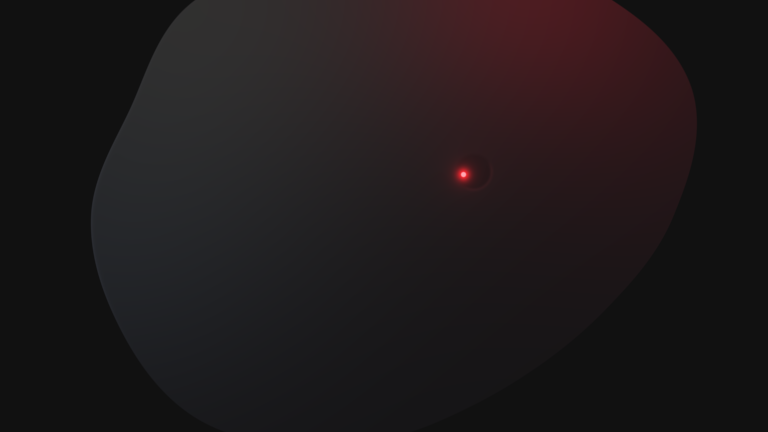
Reproduce this background procedurally as a WebGL 2 fragment shader.

```glsl
#version 300 es
precision highp float;
// A dark rounded panel with soft grey and red light and one small glowing red lamp.

uniform vec2 u_resolution;
out vec4 fragColor;

// Lengths are in canvas heights, measured from the lower left
const vec2 PANEL_CENTER = vec2(0.903, 0.502);
const int SPOKES = 16;
const float PANEL_RADII[SPOKES] = float[](
    0.657, 0.757, 0.713, 0.637, 0.625, 0.637, 0.674, 0.650,
    0.692, 0.678, 0.653, 0.579, 0.516, 0.481, 0.491, 0.549);
const float TAU = 6.283185;

const vec3 BACKDROP = vec3(0.065, 0.065, 0.066);
const vec3 PANEL_BASE = vec3(0.080, 0.077, 0.084);
const vec3 GREY_LIGHT = vec3(0.105, 0.107, 0.098);
const vec3 COOL_LIGHT = vec3(0.026, 0.036, 0.046);
const vec3 RED_LIGHT = vec3(0.165, 0.008, 0.020);
const vec3 SIDE_LIGHT = vec3(0.065, 0.006, 0.008);
const vec3 RIM_LIGHT = vec3(0.050, 0.052, 0.068);

const vec2 LAMP = vec2(1.073, 0.596);
const vec2 LENS = vec2(1.097, 0.602);
const float LENS_RADIUS = 0.041;
const float CORE_RADIUS = 0.0058;
const vec3 LAMP_RED = vec3(0.85, 0.06, 0.09);
const vec3 LAMP_CORE = vec3(1.0, 0.66, 0.70);

// Gaussian pool of light with separate widths along x and y
float pool(vec2 p, vec2 center, vec2 width) {
    vec2 q = (p - center) / width;
    return exp(-dot(q, q));
}

float spoke(int i) {
    return PANEL_RADII[(i + SPOKES) % SPOKES];
}

// Smooth closed outline: Catmull-Rom interpolation of the spoke radii
float panelRadius(float angle) {
    float s = fract(angle / TAU) * float(SPOKES);
    int i = int(s);
    float t = s - float(i);
    float a = spoke(i - 1), b = spoke(i), c = spoke(i + 1), d = spoke(i + 2);
    return b + 0.5 * t * (c - a + t * (2.0 * a - 5.0 * b + 4.0 * c - d
        + t * (3.0 * (b - c) + d - a)));
}

float panelDistance(vec2 p) {
    vec2 q = p - PANEL_CENTER;
    return length(q) - panelRadius(atan(q.y, q.x));
}

vec3 panelColor(vec2 p) {
    vec3 color = PANEL_BASE;
    color += GREY_LIGHT * pool(p, vec2(0.44, 1.02), vec2(0.64, 0.60));
    color += COOL_LIGHT * pool(p, vec2(0.20, 0.36), vec2(0.50, 0.42));
    color += RED_LIGHT * pool(p, vec2(1.23, 1.07), vec2(0.38, 0.34));
    color += SIDE_LIGHT * pool(p, vec2(1.56, 0.82), vec2(0.54, 0.48));
    return color;
}

// Faint lens recess, then halo, bloom and bright core
vec3 addLamp(vec3 color, vec2 p, float pixel) {
    vec2 q = p - LENS;
    float edge = length(q) - LENS_RADIUS;
    color *= 1.0 - 0.12 * smoothstep(0.006, -0.006, edge);
    float lowerRight = smoothstep(0.0, LENS_RADIUS, q.x - q.y);
    color += vec3(0.045, 0.012, 0.015) * lowerRight * exp(-pow(edge / 0.004, 2.0));

    float r = length(p - LAMP);
    color += LAMP_RED * (0.10 * exp(-r / 0.034) + 0.90 * exp(-pow(r / 0.014, 2.0))
        + 0.16 * exp(-pow(r / 0.027, 2.0)));
    return mix(color, LAMP_CORE, smoothstep(pixel, -pixel, r - CORE_RADIUS));
}

void main() {
    vec2 p = gl_FragCoord.xy / u_resolution.y;
    float pixel = 1.0 / u_resolution.y;
    float d = panelDistance(p);

    // Thin cool highlight along the left edge
    float leftSide = smoothstep(0.50, 0.15, p.x) * smoothstep(0.10, 0.40, p.y);
    vec3 panel = panelColor(p) + RIM_LIGHT * leftSide * exp(-abs(d) / 0.003);
    panel = addLamp(panel, p, pixel);

    vec3 color = mix(BACKDROP, panel, smoothstep(pixel, -pixel, d));
    fragColor = vec4(clamp(color, 0.0, 1.0), 1.0);
}
```
